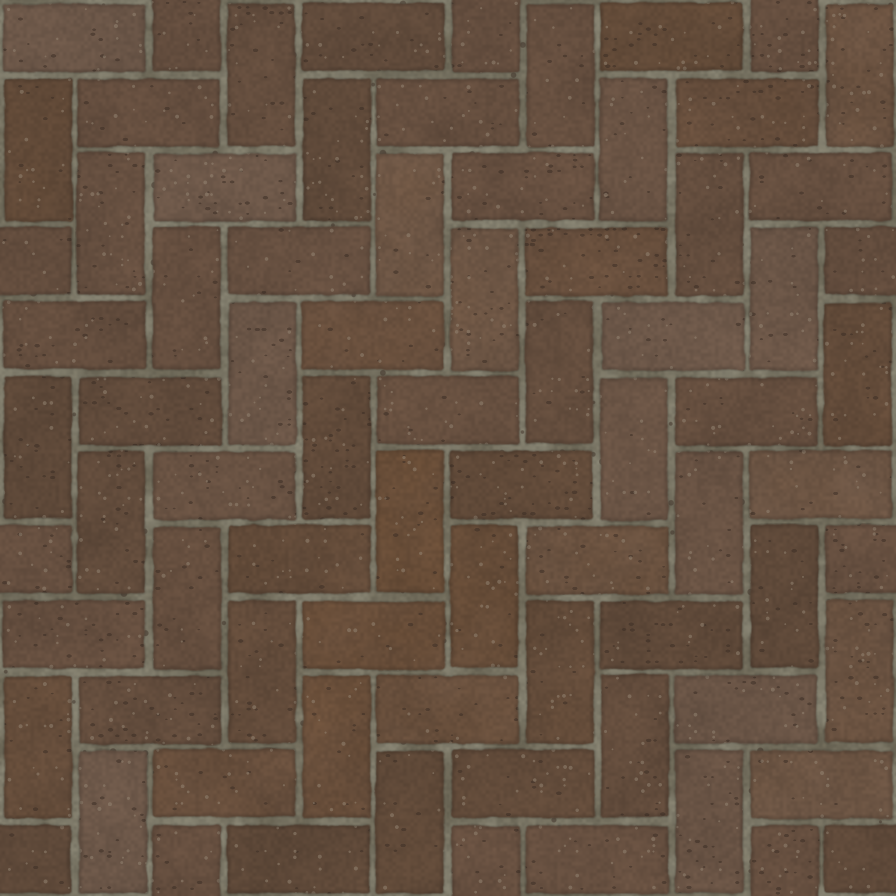
Reproduce this texture procedurally as a WebGL 2 fragment shader.

```glsl
#version 300 es
precision highp float;
// Herringbone paving: brown 2:1 bricks with pale grey-green mortar joints.
// Each grid cell finds its brick from a diagonal index of period four; a
// rounded-box distance cuts the joint, and wrapping noise adds the wear.

uniform vec2 u_resolution;
out vec4 outColor;

const float CELLS = 12.0;          // half-brick cells across and down
const float JOINT = 0.046;         // half joint width, in cells
const float CORNER = 0.035;        // corner radius, in cells
const float SHIFT = 0.016;         // random offset of each brick
const float EDGE_WEAR = 0.024;     // roughness of the brick outline
const vec2 WARM_SPOT = vec2(0.47, 0.30);
const float WARM_SIZE = 0.17;

const vec3 BRICK_DARK = vec3(0.365, 0.282, 0.220);
const vec3 BRICK_MID = vec3(0.397, 0.308, 0.247);
const vec3 BRICK_PALE = vec3(0.428, 0.348, 0.292);
const vec3 BRICK_WARM = vec3(0.425, 0.305, 0.205);
const vec3 MORTAR_DARK = vec3(0.425, 0.405, 0.340);
const vec3 MORTAR_PALE = vec3(0.515, 0.500, 0.435);
const vec3 GRIT = vec3(0.570, 0.510, 0.440);
const vec3 PIT = vec3(0.235, 0.180, 0.145);

float hash(vec2 p) {
    vec3 q = fract(vec3(p.xyx) * 0.1031);
    q += dot(q, q.yzx + 33.33);
    return fract((q.x + q.y) * q.z);
}

// Value noise that wraps over the canvas; freq is lattice cells per side.
float noise(vec2 uv, float freq) {
    vec2 p = uv * freq;
    vec2 i = floor(p), f = fract(p);
    f = f * f * (3.0 - 2.0 * f);
    vec2 a = mod(i, freq) + freq, b = mod(i + 1.0, freq) + freq;
    return mix(mix(hash(a), hash(vec2(b.x, a.y)), f.x),
               mix(hash(vec2(a.x, b.y)), hash(b), f.x), f.y);
}

float fbm(vec2 uv, float freq) {
    float sum = 0.0, amp = 0.5;
    for (int i = 0; i < 4; i++) {
        sum += amp * noise(uv, freq);
        freq *= 2.0;
        amp *= 0.5;
    }
    return sum / 0.9375;
}

// Scattered soft dots, one candidate per lattice cell.
float specks(vec2 uv, vec2 freq, float density, float seed) {
    vec2 p = uv * freq;
    vec2 id = mod(floor(p), freq) + seed;
    vec2 center = 0.35 + 0.3 * vec2(hash(id + 7.1), hash(id + 13.7));
    float radius = mix(0.14, 0.34, hash(id + 29.3));
    float blur = max(0.08, freq.x / u_resolution.y * 0.6);
    float dotMask = 1.0 - smoothstep(radius - blur, radius + blur,
                                     length(fract(p) - center));
    return dotMask * step(hash(id), density);
}

float roundedBox(vec2 p, vec2 halfSize, float r) {
    vec2 q = abs(p) - halfSize + r;
    return length(max(q, 0.0)) + min(max(q.x, q.y), 0.0) - r;
}

void main() {
    vec2 uv = gl_FragCoord.xy / u_resolution.y;
    vec2 grid = uv * CELLS;
    float pixel = CELLS / u_resolution.y;

    // Diagonal index: 0, 1 = left, right half; 2, 3 = lower, upper half.
    vec2 cell = floor(grid);
    float part = mod(cell.x + cell.y + 1.0, 4.0);
    bool upright = part > 1.5;
    vec2 along = upright ? vec2(0.0, 1.0) : vec2(1.0, 0.0);
    vec2 origin = cell - along * mod(part, 2.0);
    vec2 size = 1.0 + along;
    vec2 id = mod(origin, CELLS) + (upright ? 41.0 : 3.0);

    // Brick outline, slightly shifted and worn.
    vec2 shift = SHIFT * (2.0 * vec2(hash(id + 5.0), hash(id + 11.0)) - 1.0);
    vec2 local = grid - origin - 0.5 * size - shift;
    float edge = roundedBox(local, 0.5 * size - JOINT, CORNER);
    edge += EDGE_WEAR * (fbm(uv, 60.0) - 0.5) * 2.0;
    float brickMask = 1.0 - smoothstep(-0.7 * pixel - 0.008, 0.7 * pixel + 0.008, edge);

    // Fired clay: tone per brick, a warm region, clouds and fine grain.
    float tone = hash(id + 17.0);
    vec3 brick = mix(BRICK_DARK, BRICK_MID, smoothstep(0.0, 0.4, tone));
    brick = mix(brick, BRICK_PALE, 0.8 * smoothstep(0.6, 1.0, tone));
    vec2 fromWarm = (mod(origin, CELLS) + 0.5 * size) / CELLS - WARM_SPOT;
    float warmth = exp(-dot(fromWarm, fromWarm) / (WARM_SIZE * WARM_SIZE));
    warmth = 0.75 * warmth + 0.35 * step(0.8, hash(id + 23.0));
    brick = mix(brick, BRICK_WARM, warmth * (0.4 + 0.6 * fbm(uv, 24.0)));
    float grain = noise(uv, 250.0) - 0.5;
    brick *= 1.0 + 0.17 * (fbm(uv, 20.0) - 0.5) + 0.11 * grain;

    // Pits lie in short streaks and crowd some bricks; pale grit is sparse.
    float rough = mix(0.03, 0.16, pow(hash(id + 31.0), 2.0));
    brick = mix(brick, PIT, 0.55 * specks(uv, vec2(110.0, 170.0), rough, 50.0));
    brick = mix(brick, GRIT, 0.55 * specks(uv, vec2(150.0), 0.06, 90.0));
    brick *= 1.0 - 0.13 * smoothstep(-0.07, 0.0, edge);

    // Sandy mortar, dirty where it meets the clay.
    vec3 mortar = mix(MORTAR_DARK, MORTAR_PALE, smoothstep(0.2, 0.8, fbm(uv, 30.0)));
    mortar *= 1.0 + 0.12 * grain;
    mortar *= 0.88 + 0.12 * smoothstep(0.0, 0.035, edge);
    mortar = mix(mortar, PIT, 0.5 * specks(uv, vec2(90.0), 0.04, 130.0));

    outColor = vec4(mix(mortar, brick, brickMask), 1.0);
}
```
